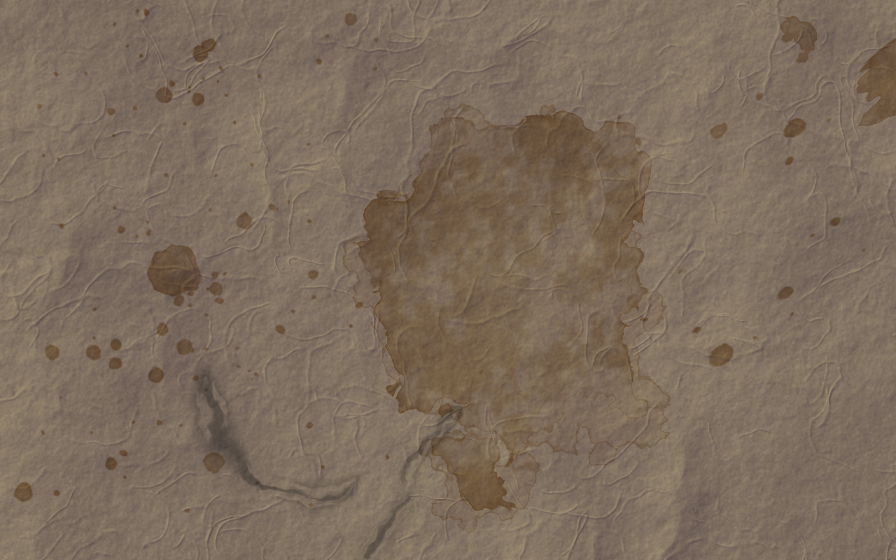
This texture is drawn by a Shadertoy shader. Its source:

```glsl
// Crumpled handmade paper with a large water stain, brown spatter and a grey smear.
// A height field of folds, grain and curled fibres is lit from the upper left;
// warped distance fields give the stains, each with a darker tide line.
const vec3 PAPER_SHADE = vec3(0.445, 0.385, 0.350);
const vec3 PAPER_MID = vec3(0.503, 0.440, 0.383);
const vec3 PAPER_LIGHT = vec3(0.560, 0.500, 0.415);
const vec3 STAIN_TINT = vec3(0.83, 0.74, 0.62);
const vec3 SMEAR_TINT = vec3(0.70, 0.71, 0.72);

float hash(vec2 p) {
    vec3 q = fract(p.xyx * 0.1031);
    q += dot(q, q.yzx + 33.33);
    return fract((q.x + q.y) * q.z);
}

float noise(vec2 p) {
    vec2 i = floor(p), f = fract(p);
    f = f * f * f * (f * (f * 6.0 - 15.0) + 10.0);
    return mix(mix(hash(i), hash(i + vec2(1, 0)), f.x),
               mix(hash(i + vec2(0, 1)), hash(i + vec2(1, 1)), f.x), f.y);
}

float fbm(vec2 p, int octaves) {
    float sum = 0.0, amp = 0.5;
    for (int i = 0; i < octaves; i++, amp *= 0.5) {
        sum += amp * noise(p);
        p = mat2(1.6, 1.2, -1.2, 1.6) * p + 17.3;
    }
    return sum;
}

vec2 warp(vec2 p, float scale, float amount) {
    return p + amount * (vec2(fbm(p * scale + 40.0, 4), fbm(p * scale + 71.0, 4)) - 0.47);
}

// Thin raised arcs, one per grid cell, with random bend and length.
float fibres(vec2 p, float scale, float width, float seed) {
    vec2 q = p * scale, cell = floor(q);
    float ridge = 0.0;
    for (int k = 0; k < 9; k++) {
        vec2 id = cell + vec2(k % 3 - 1, k / 3 - 1), key = id + seed;
        vec2 d = q - id - vec2(hash(key), hash(key + 31.7));
        float angle = 6.2832 * hash(key + 57.1), start = 0.8 * hash(key + 11.3);
        float facing = dot(d, vec2(cos(angle), sin(angle))) / max(length(d), 0.001);
        float off = (length(d) - mix(0.25, 0.9, hash(key + 83.9))) / (scale * width);
        ridge = max(ridge, exp(-off * off) * smoothstep(start, start + 0.2, facing));
    }
    return ridge;
}

float crease(vec2 p) {
    float fold = 2.0 * noise(p) - 1.0;
    return 1.0 - sqrt(fold * fold + 0.003);
}

float paperHeight(vec2 p) {
    vec2 q = warp(p, 5.0, 0.2);
    float folds = crease(q * vec2(4.5, 2.6)) + 0.6 * crease(q.yx * 7.0 + 9.0);
    float threads = fibres(q, 5.0, 0.0036, 3.0) + 0.8 * fibres(q, 11.0, 0.003, 90.0);
    float grain = 0.0042 * fbm(p * 6.0, 6) + 0.0007 * fbm(p * 65.0, 3);
    return 0.0025 * folds + grain + 0.00029 * threads;
}

float segment(vec2 p, vec2 a, vec2 b, float radius) {
    vec2 ab = b - a;
    return length(p - a - ab * clamp(dot(p - a, ab) / dot(ab, ab), 0.0, 1.0)) - radius;
}

// Distance to random drops between two corners, drawn out by stretch.
float drops(vec2 p, vec2 lo, vec2 hi, int count, float seed, float stretch) {
    float d = 1.0;
    for (int i = 0; i < count; i++) {
        vec2 key = vec2(float(i), seed);
        vec2 at = vec2(0.5 * (hash(key) + hash(key + 5.1)), hash(key + 9.7));
        vec2 v = mat2(0.8, -0.6, 0.6, 0.8) * (p - mix(lo, hi, at));
        d = min(d, length(v * vec2(1.0 / stretch, 1.0)) - 0.003 - 0.015 * pow(hash(key + 23.3), 4.0));
    }
    return d;
}

float mainStain(vec2 p) {
    float d = segment(p, vec2(0.83, 0.64), vec2(1.00, 0.65), 0.12);
    d = min(d, segment(p, vec2(0.73, 0.54), vec2(0.76, 0.32), 0.075));
    d = min(d, segment(p, vec2(1.06, 0.52), vec2(1.09, 0.32), 0.075));
    d = min(d, segment(p, vec2(0.90, 0.50), vec2(0.94, 0.29), 0.11));
    d = min(d, segment(p, vec2(0.84, 0.16), vec2(0.89, 0.11), 0.04));
    return min(d, segment(p, vec2(1.11, 0.30), vec2(1.15, 0.23), 0.03));
}

// Filled shape with a darker dried rim just inside its edge.
float soak(float d, float body, float rim) {
    float edge = (d + 0.003) / 0.004;
    return (1.0 - smoothstep(-0.002, 0.002, d)) * (body + rim * exp(-edge * edge));
}

void mainImage(out vec4 fragColor, in vec2 fragCoord) {
    vec2 p = fragCoord / iResolution.y;
    // Lit paper
    vec2 toLight = 0.0012 * vec2(-0.75, 0.66);
    float relief = (paperHeight(p - toLight) - paperHeight(p + toLight)) / 0.0024;
    float tone = 14.0 * relief + 2.1 * (fbm(p * vec2(4.0, 2.5) + 5.0, 4) - 0.49);
    tone += 0.5 * (noise(p * 240.0) - 0.5);
    vec3 color = mix(PAPER_MID, PAPER_LIGHT, clamp(tone, 0.0, 1.5));
    color = mix(color, PAPER_SHADE, clamp(-tone, 0.0, 1.8));
    // Large mottled stain and its fainter second tide line
    vec2 ragged = warp(warp(p, 8.0, 0.17), 30.0, 0.055);
    float mottle = smoothstep(0.3, 0.62, 0.6 * fbm(p * 8.0 + 3.0, 5) + 0.4 * fbm(p * 45.0, 4));
    float pale = exp(-22.0 * dot(p - vec2(0.92, 0.47), p - vec2(0.92, 0.47)));
    float stain = soak(mainStain(ragged), 0.3 + 0.75 * mottle - 0.45 * pale, 0.4);
    stain = max(stain, soak(mainStain(warp(warp(p, 11.0, 0.2), 40.0, 0.03)) - 0.002, 0.2, 0.5));
    // Round spatter on the left, drawn-out spatter toward the right corner
    vec2 wobbly = warp(p, 45.0, 0.009);
    float spots = drops(wobbly, vec2(0.03, 0.08), vec2(0.74, 0.98), 100, 4.0, 1.0);
    spots = min(spots, drops(wobbly, vec2(1.15, 0.30), vec2(1.62, 1.0), 16, 61.0, 1.5));
    spots = min(spots, length(warp(p, 28.0, 0.04) - vec2(0.31, 0.515)) - 0.052);
    spots = min(spots, length(warp(p, 25.0, 0.07) - vec2(1.43, 0.935)) - 0.034);
    vec2 streaked = p + vec2(0.14, 0.08) * (fbm(mat2(8.0, -24.0, 6.0, 32.0) * p, 3) - 0.44);
    spots = min(spots, length(streaked - vec2(1.65, 0.84)) - 0.105);
    stain = max(stain, soak(spots, 0.65 + 0.4 * mottle, 0.2));
    color *= mix(vec3(1.0), STAIN_TINT, clamp(stain, 0.0, 1.3));
    // Grey smear: a broken arc and a rising stroke
    vec2 spoke = warp(p, 12.0, 0.06) - vec2(0.55, 0.28);
    float arc = abs(length(spoke) - 0.175) + 0.08 * smoothstep(-0.5, 0.1, dot(normalize(spoke), vec2(0.6, 0.8)));
    float stroke = min(arc, segment(spoke, vec2(0.1, -0.28), vec2(0.27, -0.01), 0.0));
    float streaks = smoothstep(0.3, 0.6, fbm(vec2(stroke * 90.0, 9.0 * (p.x - p.y)), 4));
    float smear = (1.0 - smoothstep(0.0, 0.036, stroke)) * streaks;
    fragColor = vec4(color * mix(vec3(1.0), SMEAR_TINT, smear), 1.0);
}
```
